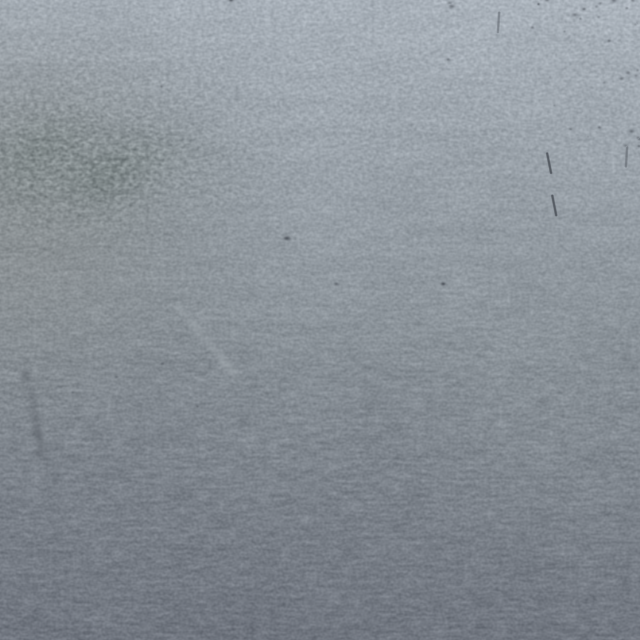
Write a three.js fragment shader that draws this texture.

```glsl
// Brushed grey metal sheet with soft top light, a rough stain, specks and scratches.
varying vec2 vUv;

const vec3 SHADE_STEEL = vec3(0.440, 0.462, 0.500);
const vec3 MID_STEEL   = vec3(0.537, 0.568, 0.594);
const vec3 LIT_STEEL   = vec3(0.665, 0.698, 0.732);
const vec3 STAIN_TINT  = vec3(0.475, 0.515, 0.515);
const vec3 WARM_TINT   = vec3(0.525, 0.540, 0.538);
const vec3 MARK_DARK   = vec3(0.25, 0.27, 0.30);
const vec3 MARK_LIGHT  = vec3(0.66, 0.69, 0.71);

vec2 hash2(vec2 p) {
  vec3 q = fract(vec3(p.xyx) * vec3(0.1031, 0.1030, 0.0973));
  q += dot(q, q.yzx + 33.33);
  return fract((q.xx + q.yz) * q.zy);
}

float cornerSlope(vec2 cell, vec2 corner, vec2 f) {
  float angle = 6.2832 * hash2(cell + corner).x;
  return dot(vec2(cos(angle), sin(angle)), f - corner);
}

// Gradient noise, roughly -0.7 to 0.7
float gradientNoise(vec2 p) {
  vec2 cell = floor(p);
  vec2 f = fract(p);
  vec2 u = f * f * f * (f * (f * 6.0 - 15.0) + 10.0);
  float low  = mix(cornerSlope(cell, vec2(0.0, 0.0), f), cornerSlope(cell, vec2(1.0, 0.0), f), u.x);
  float high = mix(cornerSlope(cell, vec2(0.0, 1.0), f), cornerSlope(cell, vec2(1.0, 1.0), f), u.x);
  return mix(low, high, u.y);
}

// Soft round blot: 1 at the centre, fading out past the radii
float blot(vec2 p, vec2 centre, vec2 radii) {
  vec2 d = (p - centre) / radii;
  return exp(-dot(d, d));
}

// Soft-edged line from a to b
float scratch(vec2 p, vec2 a, vec2 b, float halfWidth) {
  vec2 ab = b - a;
  float t = clamp(dot(p - a, ab) / dot(ab, ab), 0.0, 1.0);
  return 1.0 - smoothstep(0.2 * halfWidth, 1.8 * halfWidth, length(p - a - ab * t));
}

// Light falling off from top to bottom
vec3 steelLight(vec2 p) {
  float height = p.y + 0.07 * (p.x - 0.5) + 0.10 * gradientNoise(p * 3.0 + 7.0);
  vec3 lower = mix(SHADE_STEEL, MID_STEEL, clamp(height / 0.5, 0.0, 1.0));
  return mix(lower, LIT_STEEL, pow(clamp((height - 0.45) / 0.57, 0.0, 1.0), 1.15));
}

// Horizontal brush strokes, giving way to short pits near the top
float brushedGrain(vec2 p, float roughness) {
  vec2 q = p + vec2(0.0, 0.004 * gradientNoise(p * vec2(5.0, 9.0)));
  float strokes = 0.8 * gradientNoise(q * vec2(30.0, 135.0))
                + 0.9 * gradientNoise(q * vec2(62.0, 180.0) + 31.0);
  float pits = gradientNoise(p * vec2(85.0, 135.0) + 11.0)
             + 0.9 * gradientNoise(p * vec2(150.0, 190.0) + 57.0);
  return mix(strokes, pits, roughness);
}

// Fine sandy grain over the whole sheet
float sandGrain(vec2 p) {
  return gradientNoise(p * vec2(165.0, 205.0) + 83.4)
       + 0.6 * gradientNoise(p.yx * vec2(235.0, 225.0) + 140.7);
}

// Dark specks, sparse everywhere and denser in the upper right corner
float specks(vec2 p) {
  float cover = 0.0;
  for (int i = 0; i < 44; i++) {
    float n = float(i);
    vec2 place = hash2(vec2(n, 3.7));
    vec2 shape = hash2(vec2(n, 19.3));
    vec2 corner = 1.0 - place * place * vec2(0.35, 0.25);
    vec2 centre = n < 10.0 ? vec2(place.x, 0.3 + 0.7 * place.y) : corner;
    vec2 radii = mix(vec2(0.0020), vec2(0.0060, 0.0034), shape.x * shape.y);
    float strength = n < 10.0 ? 0.25 + 0.5 * shape.y : 0.15 + 0.4 * shape.x;
    cover = max(cover, strength * blot(p, centre, radii));
  }
  return cover;
}

// Short, nearly upright nicks on the right side
float nicks(vec2 p) {
  float cover = 0.0;
  for (int i = 0; i < 4; i++) {
    float n = float(i);
    vec2 top = vec2(0.855 + 0.008 * n, 0.76 - 0.066 * n);
    if (i > 1) top = vec2(1.38 - 0.2 * n, 0.35 + 0.21 * n);
    vec2 tail = vec2(i > 1 ? -0.002 : 0.006, -0.03);
    cover = max(cover, scratch(p, top, top + tail, 0.0018) * (i > 1 ? 0.4 : 0.75));
  }
  return cover;
}

void main() {
  vec2 p = vUv;
  vec3 color = steelLight(p);

  // Stains on the left
  float cloud = 1.0 + 0.7 * gradientNoise(p * vec2(9.0, 14.0));
  float stain = blot(p, vec2(0.12, 0.745), vec2(0.17, 0.085)) * cloud;
  float warm = blot(p, vec2(0.02, 0.68), vec2(0.24, 0.24));
  color = mix(color, WARM_TINT, 0.5 * warm);
  color = mix(color, STAIN_TINT, clamp(0.6 * stain, 0.0, 1.0));

  // Surface grain
  float roughness = clamp(0.85 * smoothstep(0.3, 0.9, p.y) + stain, 0.0, 1.0);
  color += brushedGrain(p, roughness) * (0.056 + 0.050 * stain);
  color += sandGrain(p) * 0.050;
  color += 0.024 * gradientNoise(p * vec2(9.0, 40.0) + 3.0);

  // Wear marks, broken up by the grain
  float wear = clamp(0.8 + 1.3 * gradientNoise(p * vec2(40.0, 36.0) + 5.0), 0.0, 1.4);
  float smear = scratch(p, vec2(0.040, 0.415), vec2(0.065, 0.29), 0.007);
  float scuff = scratch(p, vec2(0.28, 0.52), vec2(0.38, 0.40), 0.006);
  color = mix(color, MARK_DARK, 0.22 * smear * wear);
  color = mix(color, MARK_LIGHT, 0.26 * scuff * wear);
  color = mix(color, MARK_DARK, max(specks(p), nicks(p)));

  gl_FragColor = vec4(color, 1.0);
}
```
